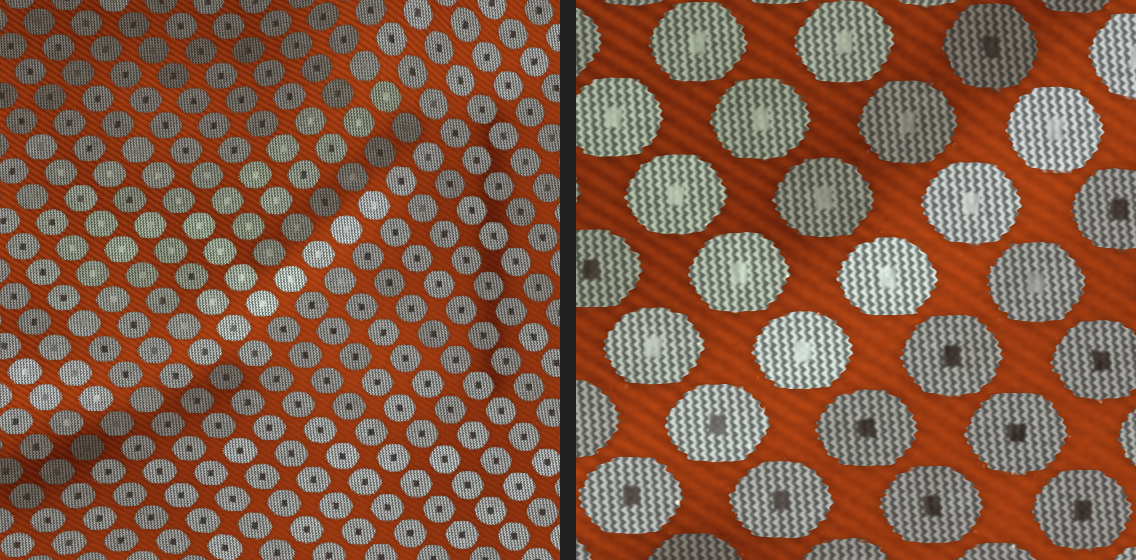
Left, the full canvas; right, a detail of the centre.
Give the GLSL for this texture, as a Shadertoy shader.

```glsl
const float TAU = 6.2831853;

vec2 hash2(vec2 p) {
    p = vec2(dot(p, vec2(127.1, 311.7)), dot(p, vec2(269.5, 183.3)));
    return fract(sin(p) * 43758.545);
}

// Gradient noise, roughly -0.7 to 0.7
float noise(vec2 p) {
    vec2 i = floor(p), f = fract(p), u = f * f * (3.0 - 2.0 * f);
    vec2 e = vec2(0, 1);
    float a = dot(hash2(i) * 2.0 - 1.0, f);
    float b = dot(hash2(i + e.yx) * 2.0 - 1.0, f - e.yx);
    float c = dot(hash2(i + e.xy) * 2.0 - 1.0, f - e.xy);
    float d = dot(hash2(i + e.yy) * 2.0 - 1.0, f - e.yy);
    return mix(mix(a, b, u.x), mix(c, d, u.x), u.y);
}

// Soft band around the segment from a to b
float band(vec2 p, vec2 a, vec2 b, float width) {
    vec2 pa = p - a, ba = b - a;
    float d = length(pa - ba * clamp(dot(pa, ba) / dot(ba, ba), 0.0, 1.0)) / width;
    return exp(-d * d);
}

// Folds of the cloth: lit ridges and shaded valleys
float ridges(vec2 p) {
    return band(p, vec2(0.03, 0.30), vec2(0.25, 0.28), 0.06)
         + band(p, vec2(0.35, 0.36), vec2(0.68, 0.65), 0.06);
}

float valleys(vec2 p) {
    return band(p, vec2(0.02, 0.14), vec2(0.40, 0.32), 0.055)
         + 0.7 * band(p, vec2(0.47, 0.54), vec2(0.73, 0.77), 0.035);
}

float greenSheen(vec2 p) {
    return band(p, vec2(0.18, 0.58), vec2(0.40, 0.56), 0.12)
         + band(p, vec2(0.38, 0.61), vec2(0.68, 0.83), 0.045);
}

float silverLight(vec2 p) {
    float light = 0.50 + 0.38 * ridges(p) - 0.50 * valleys(p) + 0.12 * greenSheen(p);
    light -= 0.32 * band(p, vec2(0.0, 0.90), vec2(0.55, 0.92), 0.17);
    light += 0.26 * band(p, vec2(0.50, 0.12), vec2(0.95, 0.12), 0.22);
    light += 0.18 * band(p, vec2(0.72, 0.95), vec2(0.95, 0.90), 0.12);
    return light;
}

// Straightens the sheared, folded cloth around its middle
vec2 unfold(vec2 p) {
    vec2 q = p - vec2(0.5065, 0.4115);
    float across = (q.x + 0.07 - 0.46 * q.y) / 0.17;
    q.y -= 0.13 * q.y * q.y * exp(-across * across);
    q.x += 0.1 * q.x * q.y;
    return q;
}

vec3 clothColor(vec2 p, vec2 q) {
    float light = 0.66 + 0.22 * ridges(p) - 0.42 * valleys(p) + 0.35 * noise(p * 4.0);
    light -= 0.4 * band(p, vec2(0.88, 0.32), vec2(0.88, 0.78), 0.03);
    light -= 0.2 * band(p, vec2(0.0, 0.98), vec2(0.45, 0.98), 0.12);
    // Diagonal twill, strongest at the upper left
    float slant = dot(q, vec2(0.52, 0.854)) + 0.0012 * noise(q * 25.0);
    float twill = sin(TAU * slant / 0.0095);
    light += twill * mix(0.06, 0.17, smoothstep(-0.4, 0.5, p.y - p.x));
    light += 0.16 * noise(q * vec2(210.0, 260.0));
    return mix(vec3(0.33, 0.09, 0.03), vec3(0.71, 0.275, 0.08), clamp(light, 0.0, 1.15));
}

vec3 silverColor(vec2 p, vec2 local, vec2 id) {
    vec2 rnd = hash2(id);
    vec2 center = p - local;
    float light = silverLight(center) + 0.20 * (rnd.x - 0.5) + 0.12 * noise(p * 45.0);
    light = clamp(light, 0.0, 1.0);
    vec3 bright = mix(vec3(0.40, 0.35, 0.30), vec3(0.87, 0.90, 0.90), light);
    bright *= mix(vec3(1), vec3(0.97, 1.03, 0.92), min(greenSheen(center), 1.0));

    // Upright metallic ribs, stepped by the horizontal weft
    float weft = sin(TAU * local.y / 0.0048);
    float rib = 0.5 + 0.5 * sin(TAU * (local.x / 0.0054 + local.y * 22.0 + 0.14 * weft));
    float thread = clamp(rib + 0.14 * weft + 0.35 * noise(p * 190.0), 0.0, 1.0);
    vec3 color = mix(bright * 0.50, bright, thread);

    // Central eye of loose threads: dark hole or pale float
    vec2 wobble = 0.0025 * vec2(noise(p * 130.0), noise(p * 130.0 + 40.0));
    vec2 side = abs(local + wobble) - vec2(0.0048, 0.0056);
    float eye = 1.0 - smoothstep(-0.0012, 0.0016, max(side.x, side.y));
    float pale = 0.75 * greenSheen(center) + 0.6 * ridges(center) + rnd.y * 0.7
               - 0.5 * band(center, vec2(0.5, 0.12), vec2(0.9, 0.15), 0.25);
    vec3 hole = vec3(0.21, 0.17, 0.15) + 0.14 * noise(p * vec2(300.0, 90.0));
    vec3 strands = bright * (0.98 + 0.3 * noise(p * vec2(320.0, 70.0)));
    return mix(color, mix(hole, strands, smoothstep(0.55, 0.85, pale)), eye * 0.85);
}

void mainImage(out vec4 fragColor, in vec2 fragCoord) {
    vec2 p = fragCoord / iResolution.xy;
    float pixel = 1.0 / iResolution.y;
    vec2 q = unfold(p);

    // Slanted lattice of dots
    mat2 lattice = mat2(0.0508, 0.0431, 0.0384, -0.0458);
    vec2 cell = inverse(lattice) * q;
    vec2 id = round(cell);
    vec2 local = lattice * (cell - id);

    // Oval with woven, toothed rim; narrower toward the right
    vec2 radius = mix(vec2(0.0287, 0.0228), vec2(0.0262, 0.0247), smoothstep(0.4, 0.9, p.x));
    radius *= 0.98 + 0.05 * hash2(id + 17.0);
    vec2 s = abs(local / radius);
    float oval = mix(length(s), max(s.y, s.x * 0.86 + s.y * 0.52), 0.35);
    float rim = (oval - 1.0) * radius.y + 0.0007 * sin(TAU * local.y / 0.0048)
              + 0.0016 * noise(p * 160.0);
    float dotMask = 1.0 - smoothstep(-pixel, pixel, rim);

    vec3 cloth = clothColor(p, q);
    cloth *= 1.0 - 0.16 * exp(-max(rim, 0.0) / 0.003);
    vec3 color = mix(cloth, silverColor(p, local, id), dotMask);

    // Stray metallic glints along the rims
    float glint = smoothstep(0.38, 0.55, noise(p * 230.0 + 9.0)) * exp(-abs(rim) / 0.0022);
    color += vec3(0.50, 0.47, 0.38) * glint * clamp(silverLight(p), 0.1, 1.0);
    fragColor = vec4(clamp(color, 0.0, 1.0), 1.0);
}
```
